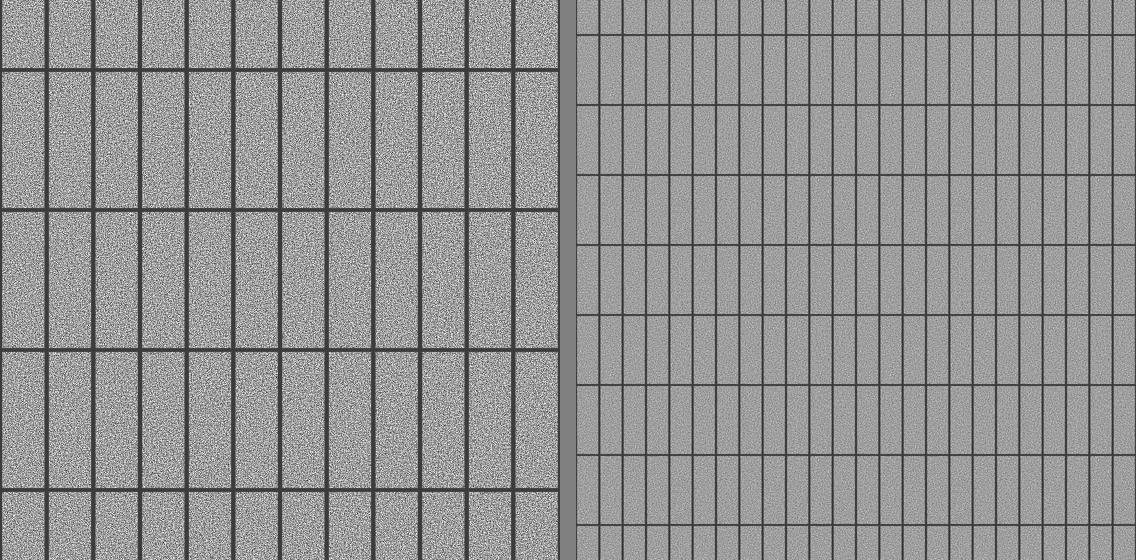
Left: one tile. Right: repeated 2 by 2.
A WebGL 1 fragment shader for this texture:

```glsl
precision highp float;
// Stack-bonded upright granite tiles, 12 across and 4 down, with dark flat joints.
// Joints come from the distance to the nearest grid line; the speckle on the
// tiles is a sum of wrapping gradient noise layers, so the canvas tiles.

#define TILES vec2(12.0, 4.0)
#define TILE_SHIFT vec2(0.0, 0.5)
#define JOINT_WIDTH vec2(0.0078, 0.0068)
#define JOINT_COLOR vec3(0.235)
#define STONE_COLOR vec3(0.622)
#define GRAIN_CELLS 512.0
#define GRAIN_CONTRAST 0.40
#define CLUMP_WEIGHT 0.5

uniform vec2 u_resolution;

// Pseudo-random value in 0..1 for a lattice point
float hash(vec2 p, float seed) {
  vec3 q = fract(vec3(p.xyx + seed) * vec3(0.1031, 0.1030, 0.0973));
  q += dot(q, q.yzx + 33.33);
  return fract((q.x + q.y) * q.z);
}

// Contribution of one lattice corner: its random unit gradient dot the offset
float corner(vec2 cell, vec2 offset, float period, float seed) {
  float angle = 6.28318 * hash(mod(cell, period), seed);
  return dot(vec2(cos(angle), sin(angle)), offset);
}

// Gradient noise that wraps after a whole number of cells
float gradientNoise(vec2 p, float period, float seed) {
  vec2 cell = floor(p);
  vec2 f = p - cell;
  vec2 w = f * f * f * (f * (f * 6.0 - 15.0) + 10.0);
  vec2 e = vec2(1.0, 0.0);
  float low = mix(corner(cell, f, period, seed),
                  corner(cell + e.xy, f - e.xy, period, seed), w.x);
  float high = mix(corner(cell + e.yx, f - e.yx, period, seed),
                   corner(cell + e.xx, f - e.xx, period, seed), w.x);
  return mix(low, high, w.y);
}

// Fine speckle: two interleaved lattices keep it even at any canvas size
float speckle(vec2 uv) {
  vec2 p = uv * GRAIN_CELLS;
  float fine = gradientNoise(p, GRAIN_CELLS, 3.7)
             + gradientNoise(p + 0.5, GRAIN_CELLS, 91.3);
  float clumps = gradientNoise(p * 0.5, GRAIN_CELLS * 0.5, 47.9);
  return fine + CLUMP_WEIGHT * clumps;
}

// Smoothed coverage of the joints between tiles
float jointMask(vec2 uv) {
  vec2 lineDistance = abs(fract(uv * TILES + TILE_SHIFT + 0.5) - 0.5) / TILES;
  vec2 coverage = clamp((0.5 * JOINT_WIDTH - lineDistance) * u_resolution + 0.5, 0.0, 1.0);
  return max(coverage.x, coverage.y);
}

void main() {
  vec2 uv = gl_FragCoord.xy / u_resolution;
  vec3 stone = STONE_COLOR + GRAIN_CONTRAST * speckle(uv);
  gl_FragColor = vec4(mix(stone, JOINT_COLOR, jointMask(uv)), 1.0);
}
```
